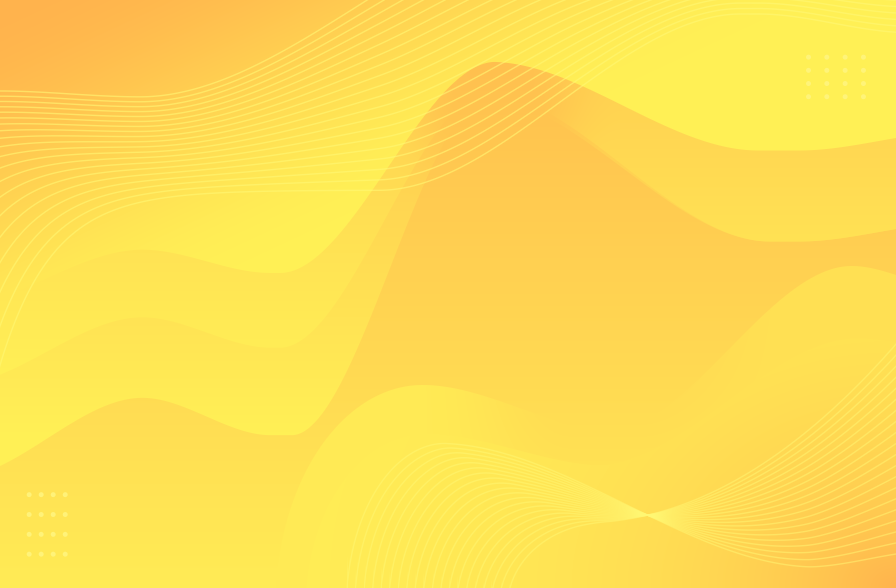
Reproduce this background procedurally as a WebGL 2 fragment shader.

```glsl
#version 300 es
precision highp float;
// Golden layered waves with two ribbons of fine lines and two small dot grids.
uniform vec2 u_resolution;
out vec4 outColor;

// Canvas space: x runs 0..7.68 to the right, y runs 0..5.04 downward.
const vec2 CANVAS = vec2(7.68, 5.04);

// Orange (0) to yellow (1).
vec3 amber(float t) {
  return mix(vec3(1.0, 0.70, 0.30), vec3(1.0, 0.94, 0.335), clamp(t, 0.0, 1.0));
}

// Signed distance to a zero contour, in pixels.
float pixels(float d) {
  return d / max(length(vec2(dFdx(d), dFdy(d))), 1e-6);
}

float fill(float d) {
  return clamp(0.5 + pixels(d), 0.0, 1.0);
}

float stroke(float d, float pixelSize) {
  return clamp(0.5 + 0.006 / pixelSize - abs(pixels(d)), 0.0, 1.0);
}

// Upper wave: small crest and trough, tall peak, then a wide bay.
// knees: start and end of the climb, start and end of the descent.
float swell(float x, float start, float crest, float trough, float peak, float bay, vec4 knees) {
  return start + (crest - start) * smoothstep(-0.4, 1.22, x)
    + (trough - crest) * smoothstep(1.22, 2.32, x)
    + (peak - trough) * smoothstep(knees.x, knees.y, x)
    + (bay - peak) * smoothstep(knees.z, knees.w, x)
    - 0.16 * smoothstep(6.85, 8.2, x);
}

// Rounded shoulder rising from below the canvas to a plateau.
float bank(float x, float left, float width, float top) {
  float u = clamp((x - left) / width, 0.0, 1.0);
  return mix(5.2, top, sqrt(u * (2.0 - u)));
}

// Line ribbon sweeping from the left edge to the top right; t picks the line.
float upperLine(float x, float t) {
  float high = 0.78 + 0.05 * smoothstep(0.0, 1.2, x) - 1.6 * smoothstep(1.2, 5.0, x);
  float low = 1.63 - 1.51 * smoothstep(3.25, 6.35, x) + 0.16 * smoothstep(6.5, 7.8, x);
  return mix(high, low, t) + 1.5 * pow(t, 4.0) * exp(-x / 0.45);
}

// Twisted line ribbon at the lower right.
float lowerLine(float x, float t) {
  float sink = 1.06 * smoothstep(3.75, 7.0, x) - 0.14 * smoothstep(6.9, 8.0, x);
  float reach = max(x - 5.0, 0.0) / 2.68;
  return bank(x, mix(2.97, 4.35, t), 0.85, mix(3.8, 4.48, t))
    + mix(sink, -1.53 * reach * reach, t);
}

// Four by four grid of dots.
float dots(vec2 p, vec2 origin, vec2 gap, float pixelSize) {
  vec2 q = p - origin;
  vec2 cell = clamp(round(q / gap), 0.0, 3.0);
  return clamp(0.5 + (0.021 - length(q - cell * gap)) / pixelSize, 0.0, 1.0);
}

void main() {
  vec2 uv = gl_FragCoord.xy / u_resolution;
  vec2 p = vec2(uv.x, 1.0 - uv.y) * CANVAS;
  float pixelSize = CANVAS.y / u_resolution.y;
  vec3 color = amber(0.12 + 0.16 * p.y);

  // Upper waves, back to front; the rear two melt away around the peak.
  float melt = smoothstep(0.3, 1.1, length(p - vec2(4.25, 0.9)));
  float rear = swell(p.x, 4.10, 3.41, 3.73, 0.83, 2.07, vec4(2.5, 4.2, 4.1, 6.6));
  float middle = swell(p.x, 3.30, 2.72, 2.98, 0.78, 2.07, vec4(2.4, 4.2, 4.1, 6.6));
  float front = swell(p.x, 2.62, 2.14, 2.34, 0.53, 1.29, vec4(2.4, 4.25, 4.2, 6.5));
  color = mix(color, amber(0.2 + 0.215 * p.y), melt * fill(rear - p.y));
  color = mix(color, amber(0.35 + 0.2 * p.y), melt * fill(middle - p.y));
  float glow = smoothstep(0.0, 1.0, 0.14 * p.x + 0.3 * p.y);
  color = mix(color, amber(glow), fill(front - p.y));

  // Lower hills; the outer one fades out in its valley.
  float outer = bank(p.x, 2.36, 1.26, 3.30) + 0.40 * smoothstep(3.62, 5.3, p.x)
    - 1.42 * smoothstep(5.2, 7.3, p.x) + 0.2 * smoothstep(7.3, 8.2, p.x);
  float inner = bank(p.x, 2.62, 1.03, 3.72) + 0.27 * smoothstep(3.65, 5.2, p.x)
    - 1.09 * smoothstep(5.1, 7.35, p.x) + 0.1 * smoothstep(7.35, 8.2, p.x);
  float valley = smoothstep(0.3, 1.6, abs(p.x - 5.2));
  color = mix(color, amber(0.9 - 0.16 * smoothstep(4.0, 7.0, p.x)), valley * fill(p.y - outer));
  float cornerDistance = length((p - CANVAS) * vec2(0.8, 1.0));
  color = mix(color, amber(1.0 - exp(-cornerDistance / 1.45)), fill(p.y - inner));

  // Fine line ribbons.
  vec3 lineColor = vec3(1.0, 0.97, 0.45);
  for (int i = 0; i < 20; i++) {
    float t = float(i) / 19.0;
    color = mix(color, lineColor, 0.6 * stroke(p.y - upperLine(p.x, t), pixelSize));
    color = mix(color, lineColor, 0.5 * stroke(p.y - lowerLine(p.x, t), pixelSize));
  }

  // Dot grids.
  float spots = dots(p, vec2(6.93, 0.49), vec2(0.157, 0.113), pixelSize)
    + dots(p, vec2(0.25, 4.24), vec2(0.103, 0.17), pixelSize);
  color = mix(color, vec3(1.0, 0.96, 0.5), 0.85 * spots);

  outColor = vec4(color, 1.0);
}
```
